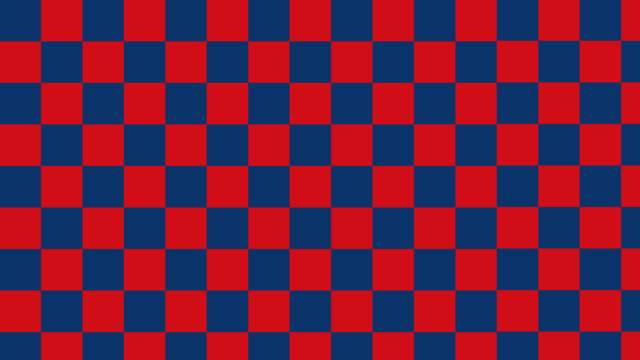
Write a Shadertoy shader that draws this pattern.

```glsl
// A two-colour checkerboard of square cells, cropped by the canvas borders.
// Two soft square waves, one per axis, are multiplied: equal signs give
// navy, opposite signs give red. Lengths are in canvas heights.

const vec3 NAVY = vec3(0.04, 0.20, 0.41);
const vec3 RED = vec3(0.82, 0.05, 0.09);
const vec2 CELL_SIZE = vec2(0.1151, 0.1154);   // width and height of a cell
const vec2 FIRST_EDGE = vec2(0.1139, 0.0775);  // first edges from the lower left
const float EDGE_WIDTH = 0.0040;               // width of the colour blend
const float SHIFTED_COLUMN = 11.0;             // columns from here sit higher
const float COLUMN_SHIFT = 0.0013;             // height of that slight step

// Alternates between -1 and +1 in each unit interval, crossing 0 at integers.
vec2 softSquareWave(vec2 t, vec2 halfWidth) {
    vec2 edgeDistance = abs(t - round(t));
    vec2 side = 1.0 - 2.0 * mod(floor(t), 2.0);
    return side * clamp(edgeDistance / halfWidth, 0.0, 1.0);
}

void mainImage(out vec4 fragColor, in vec2 fragCoord) {
    vec2 position = fragCoord / iResolution.y;
    vec2 grid = (position - FIRST_EDGE) / CELL_SIZE;

    // Slight misalignment of the rightmost columns
    grid.y -= step(SHIFTED_COLUMN, grid.x) * COLUMN_SHIFT / CELL_SIZE.y;

    // Blend over at least one pixel
    float blendWidth = max(EDGE_WIDTH, 1.0 / iResolution.y);
    vec2 wave = softSquareWave(grid, 0.5 * blendWidth / CELL_SIZE);
    float navyAmount = 0.5 + 0.5 * wave.x * wave.y;

    fragColor = vec4(mix(RED, NAVY, navyAmount), 1.0);
}
```
